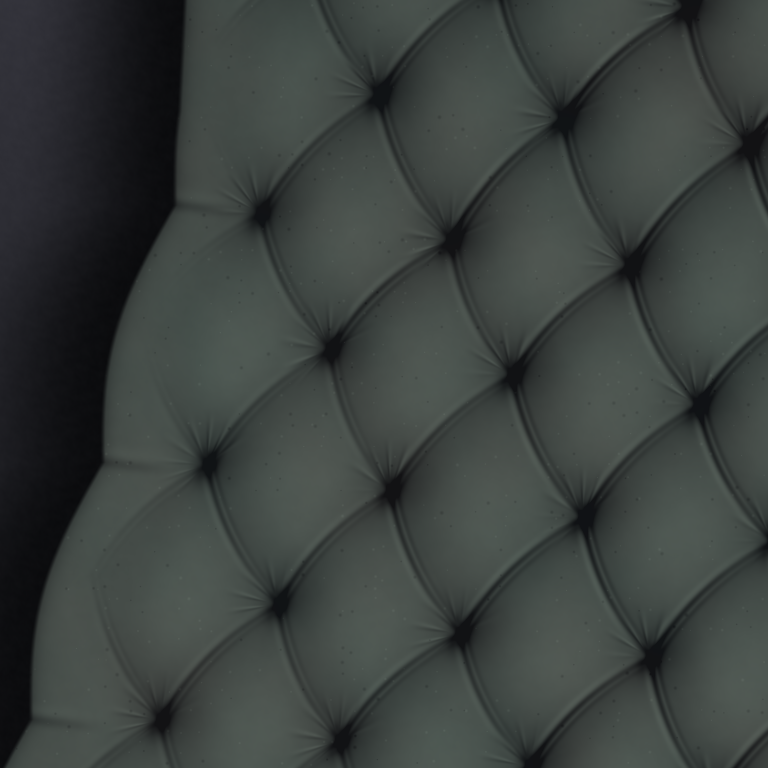
Write a three.js fragment shader that draws this texture.

```glsl
// Deep-buttoned green leather on a slanted diamond lattice, with a scalloped left edge against a dark wall.
#define STEP_DOWN vec2(0.088, -0.182)
#define STEP_UP vec2(0.155, 0.148)
#define ORIGIN vec2(0.514, 0.362)
#define LEATHER vec3(0.350, 0.388, 0.362)
#define SHADOW vec3(0.055, 0.058, 0.068)
#define WALL vec3(0.200, 0.200, 0.230)
#define JITTER 0.012
#define BOW 0.015
#define CREASE_WIDTH 0.0035
#define SCALLOP 0.335
#define NOTCH_Y 0.733
#define PI 3.14159265

varying vec2 vUv;

float hash(vec2 p) {
  return fract(sin(dot(p, vec2(127.1, 311.7))) * 43758.5);
}

float bell(float x, float width) {
  return exp(-x * x / (width * width));
}

// Layered sines for uneven dye
float mottle(vec2 p) {
  float sum = 0.0, amp = 0.5;
  for (int i = 0; i < 4; i++) {
    p = mat2(0.8, 0.6, -0.6, 0.8) * p * 1.9 + 1.7;
    sum += amp * sin(p.x + 1.3 * sin(p.y)) * sin(p.y + sin(p.x * 0.7));
    amp *= 0.6;
  }
  return sum;
}

// Cellular specks: one small dot in a few of the cells
float specks(vec2 p, float chance) {
  vec2 cell = floor(p);
  vec2 spot = 0.3 + 0.4 * vec2(hash(cell), hash(cell + 7.3));
  float size = 0.1 + 0.15 * hash(cell + 3.1);
  return step(hash(cell + 19.7), chance) * smoothstep(size, 0.0, length(fract(p) - spot));
}

// Left outline of the upholstery
float outline(float y) {
  float lobes = 0.023 + 0.28 * y - 0.031 * abs(sin(PI * (y - NOTCH_Y) / SCALLOP));
  return min(lobes, 0.228 + 0.05 * (y - NOTCH_Y));
}

vec2 buttonAt(vec2 id) {
  vec2 shift = vec2(hash(id), hash(id + 41.0)) - 0.5;
  return ORIGIN + id.x * STEP_DOWN + id.y * STEP_UP + JITTER * shift;
}

// Tone of a bowed seam; side points into the shaded pillow
float seam(vec2 p, vec2 a, vec2 b, float side, float seed) {
  vec2 dir = b - a;
  float len = length(dir);
  dir /= len;
  float t = dot(p - a, dir) / len;
  float arc = 4.0 * clamp(t, 0.0, 1.0) * (1.0 - clamp(t, 0.0, 1.0));
  float s = side * dot(p - a, vec2(-dir.y, dir.x)) + BOW * arc;
  float span = smoothstep(-0.12, 0.12, t) * (1.0 - smoothstep(0.88, 1.12, t));
  float depth = mix(1.0, 0.35, smoothstep(0.35, 0.9, t)) * (0.6 + 0.4 * seed);
  float shade = mix(0.13, 0.21, step(side, 0.0)) * exp(-max(s, 0.0) / 0.036);
  shade *= smoothstep(-0.006, 0.004, s);
  float crease = 0.36 * bell(s, CREASE_WIDTH) + 0.16 * bell(s - 0.010, CREASE_WIDTH);
  float ridge = 0.14 * bell(s + 0.008, 0.004) + 0.08 * bell(s - 0.006, 0.002);
  return span * (depth * (ridge - crease) - shade);
}

// Tone of a sunken button with folds fanning out of it
float tuft(vec2 d, float seed) {
  d += 0.00001;
  float r = length(d), angle = atan(d.y, d.x);
  vec2 q = mat2(0.94, 0.34, -0.34, 0.94) * d;
  float pit = 0.52 * exp(-dot(q * q, vec2(5000.0, 1900.0)));
  float halo = 0.20 * exp(-dot(d - 0.012, d - 0.012) / 0.0022);
  float wave = angle * 13.0 + seed * 6.3 + sin(angle * 3.0 + seed * 9.0);
  float folds = pow(0.5 + 0.5 * sin(wave + 1.0), 5.0) - pow(0.5 + 0.5 * sin(wave), 5.0);
  float fan = smoothstep(-0.1, 0.9, dot(d / r, vec2(-0.6, 0.8)) + 0.5 * sin(angle * 2.0 + seed * 6.0));
  float reach = smoothstep(0.012, 0.032, r) * (1.0 - smoothstep(0.03, 0.075, r));
  return 0.17 * folds * fan * reach - pit - halo;
}

void main() {
  vec2 p = vUv;
  float inside = p.x - outline(p.y);

  // Lattice coordinates: x runs down, y runs up, buttons on whole numbers
  vec2 q = p - ORIGIN, a = STEP_DOWN, b = STEP_UP;
  vec2 grid = vec2(q.x * b.y - q.y * b.x, a.x * q.y - a.y * q.x) / (a.x * b.y - a.y * b.x);
  vec2 cell = floor(grid), local = fract(grid);

  // Domed pillows, plain near the outline
  float quilted = smoothstep(0.03, 0.16, inside);
  float dome = sin(PI * pow(local.x, 1.25)) * sin(PI * local.y);
  float tone = 0.78 + 0.15 * quilted * (dome - 0.3) - 0.07 * smoothstep(0.4, 1.0, p.y);

  // Seams and buttons
  float contrast = mix(0.65, 1.1, smoothstep(0.2, 0.9, p.x));
  for (int i = -1; i <= 2; i++) {
    for (int j = -1; j <= 2; j++) {
      vec2 id = cell + vec2(float(i), float(j));
      vec2 c = buttonAt(id);
      float seed = hash(id + 5.0);
      float present = smoothstep(0.05, 0.11, c.x - outline(c.y));
      float lines = seam(p, c, buttonAt(id + vec2(1.0, 0.0)), 1.0, seed)
                  + seam(p, c, buttonAt(id + vec2(0.0, 1.0)), -1.0, 1.0 - seed);
      tone += contrast * quilted * lines + present * tuft(p - c, seed);
    }
  }

  // Gathers at the notches and the rolled rim
  float notch = (fract((p.y - NOTCH_Y) / SCALLOP + 0.5) - 0.5) * SCALLOP + 0.12 * inside;
  float gather = (1.0 - smoothstep(0.02, 0.12, inside)) * step(p.y, 0.86);
  tone -= gather * (0.16 * bell(notch, 0.007) - 0.06 * bell(notch - 0.014, 0.009));
  tone -= 0.30 * exp(-max(inside, 0.0) / 0.012);

  // Wear: mottling, dark pores and pale dust
  tone += 0.025 * mottle(p * 14.0) + 0.012 * mottle(p * 75.0);
  tone += 0.12 * specks(p * 75.0, 0.10) - 0.15 * specks(p * 62.0 + 9.0, 0.10);
  vec3 leather = mix(SHADOW, LEATHER, clamp(tone, 0.04, 1.06));
  leather += vec3(-0.008, 0.004, 0.003) * mottle(p * 5.0);

  // Wall, falling into shadow beside the upholstery
  float lit = smoothstep(0.0, 0.22, -inside) * mix(0.45, 1.0, p.y);
  vec3 wall = mix(SHADOW * 0.8, WALL, lit) + 0.008 * mottle(p * 90.0);
  gl_FragColor = vec4(mix(wall, leather, smoothstep(-0.004, 0.004, inside)), 1.0);
}
```
